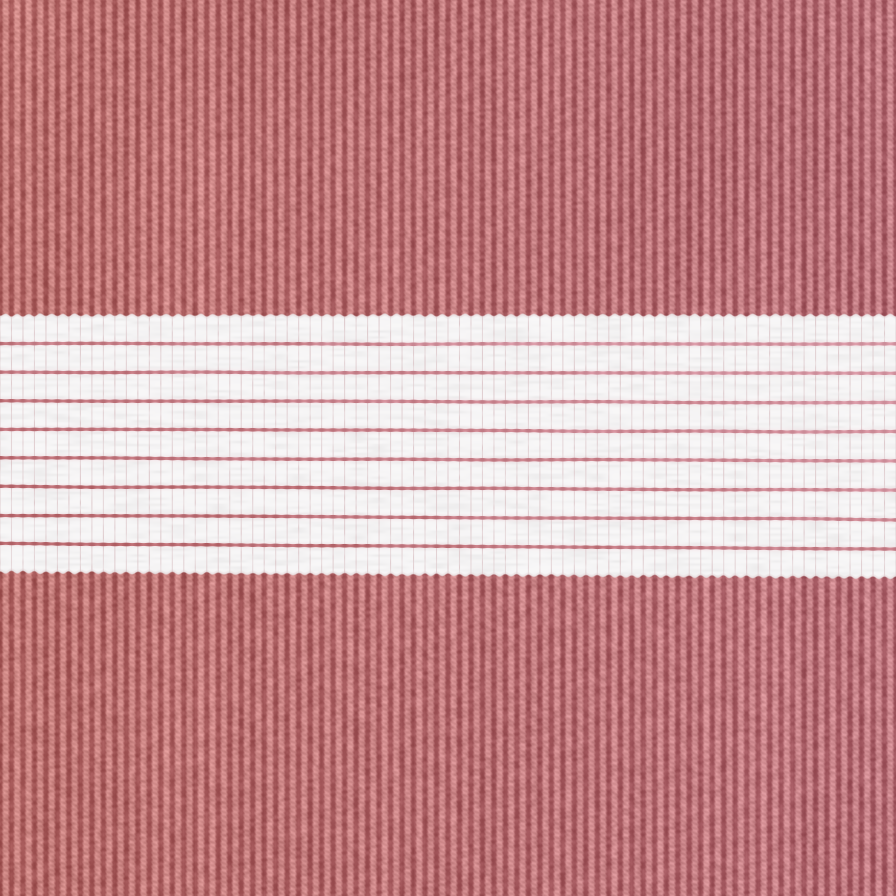
Reproduce this texture procedurally as a WebGL 2 fragment shader.

```glsl
#version 300 es
precision highp float;

#define RIBS 78.0
#define ROWS 192.0
#define STRIPES 9.0
#define BAND_TOP 0.6484
#define PITCH_LEFT 0.0319
#define PITCH_RIGHT 0.0326
#define LINE_HALF 0.0016
#define WARP_HALF 0.0006
#define GROOVE_HALF 0.23
#define WEAR 0.10

uniform vec2 u_resolution;
out vec4 fragColor;

const vec3 GROOVE = vec3(0.63, 0.335, 0.345);
const vec3 RIB = vec3(0.81, 0.54, 0.54);
const vec3 SHEER = vec3(0.972, 0.968, 0.97);
const vec3 WARP = vec3(0.87, 0.79, 0.80);
const vec3 LINE_RED = vec3(0.75, 0.43, 0.45);
const vec3 LINE_PINK = vec3(0.87, 0.62, 0.67);

float hash(vec2 p) {
    return fract(sin(dot(p, vec2(127.1, 311.7))) * 43758.5453);
}

float noise(vec2 p) {
    vec2 i = floor(p), f = fract(p);
    f = f * f * (3.0 - 2.0 * f);
    return mix(mix(hash(i), hash(i + vec2(1, 0)), f.x),
               mix(hash(i + vec2(0, 1)), hash(i + vec2(1, 1)), f.x), f.y);
}

// Coverage of a line of the given half width, softened by one pixel
float stroke(float dist, float halfWidth, float pixel) {
    return clamp((halfWidth - abs(dist)) / pixel + 0.5, 0.0, 1.0)
         * min(1.0, 2.0 * halfWidth / pixel);
}

// Distance to the nearest integer
float toInteger(float x) {
    return abs(fract(x + 0.5) - 0.5);
}

// Dense ribbed cloth: dark grooves between woven ribs
vec3 ribbedCloth(vec2 uv, float pixel) {
    float rib = uv.x * RIBS;
    float row = uv.y * ROWS;
    float id = floor(rib);
    float slant = (fract(rib) - 0.5) * 0.9;
    float weave = 0.5 + 0.5 * cos(6.2832 * (row + slant + 0.5 * mod(id, 2.0)));
    float edge = GROOVE_HALF + 0.07 * (weave - 0.5);
    float soft = 0.09 + 0.5 * pixel * RIBS;
    float raised = smoothstep(edge - soft, edge + soft, toInteger(rib));
    float grain = noise(vec2(rib * 3.0, row * 1.3)) - 0.5;
    vec3 color = mix(GROOVE, RIB, raised);
    color += raised * 0.06 * (weave - 0.5) + WEAR * grain;
    color += 0.025 * (hash(vec2(id, 4.0)) - 0.5);
    // Warm on the left, slightly mauve on the right
    color += mix(vec3(0.008, 0.0, -0.012), vec3(-0.006, -0.006, 0.02), uv.x);
    return color + 0.025 * (noise(uv * 5.0) - 0.5);
}

// Sheer band: pale warp threads crossed by coloured lines
vec3 sheerBand(vec2 uv, float stripe, float pitch, float pixel) {
    float threads = noise(vec2(uv.x * 45.0, uv.y * 300.0));
    vec3 color = SHEER - 0.045 * threads * threads;
    float column = floor(uv.x * RIBS + 0.5);
    float warp = stroke(toInteger(uv.x * RIBS) / RIBS, WARP_HALF, pixel);
    float broken = 0.45 + 0.55 * noise(vec2(column * 7.3, uv.y * 180.0));
    color = mix(color, WARP, warp * broken);

    // Only the inner boundaries between stripes carry a line
    float index = floor(stripe + 0.5);
    float inner = step(0.5, index) * step(index, STRIPES - 0.5);
    float wobble = 0.0011 * (noise(vec2(uv.x * 9.0, index * 5.7)) - 0.5);
    float dist = (stripe - index) * pitch + wobble;
    float knot = 0.5 + 0.5 * cos(6.2832 * uv.x * RIBS);
    float cover = stroke(dist, LINE_HALF + 0.0004 * knot, pixel);
    float fade = clamp(0.75 * uv.x + 0.3 - 0.07 * index
                       + 0.4 * noise(vec2(uv.x * 30.0, index * 3.1)), 0.0, 1.0);
    vec3 ink = mix(LINE_RED, LINE_PINK, fade) - 0.07 * knot;
    float halo = exp(-pow(dist / 0.0032, 2.0));
    color = mix(color, LINE_PINK, 0.22 * halo * inner);
    return mix(color, ink, cover * inner);
}

void main() {
    vec2 uv = gl_FragCoord.xy / u_resolution;
    float pixel = 1.0 / min(u_resolution.x, u_resolution.y);

    // The band widens a little toward the right
    float pitch = mix(PITCH_LEFT, PITCH_RIGHT, uv.x);
    float stripe = (BAND_TOP - uv.y) / pitch;
    float ragged = 0.0012 * cos(6.2832 * uv.x * RIBS)
                 + 0.001 * (noise(vec2(uv.x * 160.0, 2.0)) - 0.5);
    float center = BAND_TOP - 0.5 * STRIPES * pitch;
    float outside = abs(uv.y - center) - 0.5 * STRIPES * pitch + ragged;
    float cloth = smoothstep(-pixel, pixel, outside);

    vec3 sheer = sheerBand(uv, stripe, pitch, pixel);
    sheer = mix(sheer, WARP, 0.5 * smoothstep(-0.004, 0.0, outside));
    vec3 color = mix(sheer, ribbedCloth(uv, pixel), cloth);
    fragColor = vec4(clamp(color, 0.0, 1.0), 1.0);
}
```
